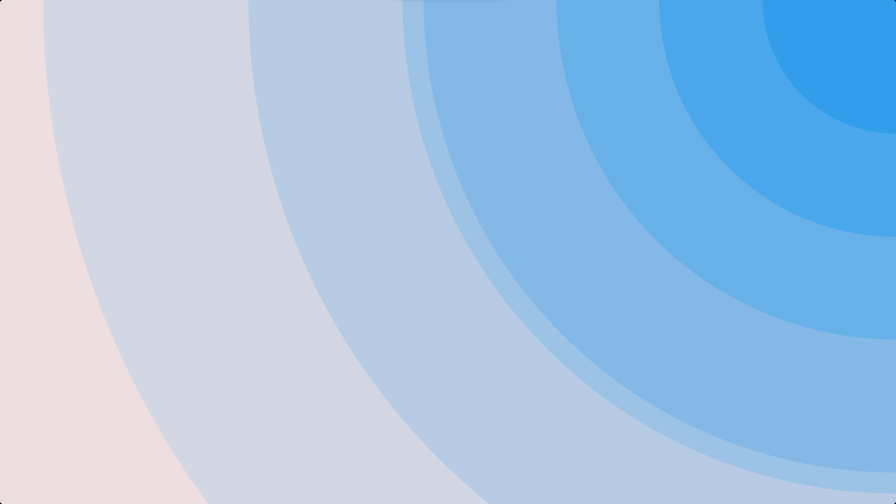
Write a Shadertoy shader that draws this background.

```glsl
const int RINGS = 7;
const float RADII[RINGS] = float[](1.692, 1.285, 0.979, 0.9375, 0.6735, 0.470, 0.265);
const vec3 RING_COLORS[RINGS] = vec3[](
    vec3(0.827, 0.843, 0.894),
    vec3(0.718, 0.800, 0.894),
    vec3(0.612, 0.761, 0.902),
    vec3(0.514, 0.722, 0.906),
    vec3(0.408, 0.690, 0.910),
    vec3(0.294, 0.655, 0.920),
    vec3(0.196, 0.616, 0.920));
const vec3 BLUSH = vec3(0.929, 0.871, 0.880);
const vec3 CORNER_COLOR = vec3(0.05);
const float CORNER_RADIUS = 0.006;
const float SHADOW_HALF_WIDTH = 0.125;
const float SHADOW_DEPTH = 0.003;
const float SHADOW_STRENGTH = 0.08;

// Antialiased coverage of the inside of a signed distance
float coverage(float dist, float pixel) {
    return clamp(0.5 - dist / pixel, 0.0, 1.0);
}

float roundedBox(vec2 p, vec2 halfSize, float radius) {
    vec2 q = abs(p) - halfSize + radius;
    return length(max(q, 0.0)) + min(max(q.x, q.y), 0.0) - radius;
}

void mainImage(out vec4 fragColor, in vec2 fragCoord) {
    float pixel = 1.0 / iResolution.y;
    vec2 halfSize = 0.5 * iResolution.xy * pixel;
    vec2 centered = fragCoord * pixel - halfSize;

    // Concentric discs around the top right corner, largest first
    float cornerDist = length(centered - halfSize);
    vec3 color = BLUSH;
    for (int i = 0; i < RINGS; i++) {
        color = mix(color, RING_COLORS[i], coverage(cornerDist - RADII[i], pixel));
    }

    // Faint shadow along the middle of the top edge
    float across = 1.0 - smoothstep(0.7, 1.0, abs(centered.x) / SHADOW_HALF_WIDTH);
    float down = exp(-(halfSize.y - centered.y) / SHADOW_DEPTH);
    color *= 1.0 - SHADOW_STRENGTH * across * down;

    // Dark rounded canvas corners
    float frame = roundedBox(centered, halfSize, CORNER_RADIUS);
    color = mix(CORNER_COLOR, color, coverage(frame, pixel));

    fragColor = vec4(color, 1.0);
}
```
